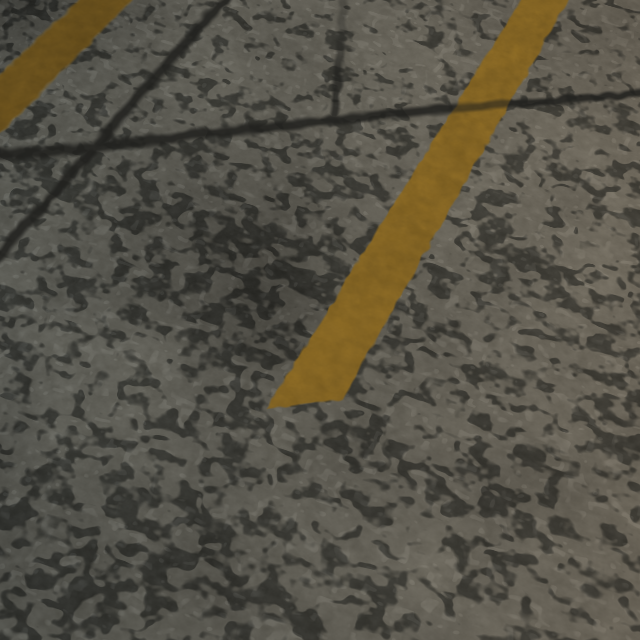
This texture is drawn by a WebGL 2 fragment shader. Its source:

```glsl
#version 300 es
precision highp float;
// Worn, pitted concrete at dusk with two yellow parking stripes and dark slab joints.

uniform vec2 u_resolution;
out vec4 fragColor;

const vec3 CONCRETE = vec3(0.375, 0.365, 0.335);
const vec3 PIT = vec3(0.185, 0.185, 0.17);
const vec3 JOINT = vec3(0.125, 0.125, 0.115);
const vec3 PAINT = vec3(0.54, 0.408, 0.135);

float hash(vec2 p) {
    return fract(sin(dot(p, vec2(127.1, 311.7))) * 43758.5453);
}

float noise(vec2 p) {
    vec2 cell = floor(p), f = fract(p);
    f = f * f * (3.0 - 2.0 * f);
    float low = mix(hash(cell), hash(cell + vec2(1, 0)), f.x);
    float high = mix(hash(cell + vec2(0, 1)), hash(cell + vec2(1, 1)), f.x);
    return mix(low, high, f.y);
}

float fbm(vec2 p) {
    float sum = 0.0, amplitude = 0.5;
    for (int i = 0; i < 4; i++) {
        sum += amplitude * noise(p);
        p = mat2(0.8, 0.6, -0.6, 0.8) * p * 2.03 + 17.3;
        amplitude *= 0.5;
    }
    return sum / 0.9375;
}

// Signed distance to the line a-b, positive on its left.
float side(vec2 p, vec2 a, vec2 b) {
    vec2 d = normalize(b - a);
    return d.x * (p.y - a.y) - d.y * (p.x - a.x);
}

float segment(vec2 p, vec2 a, vec2 b) {
    vec2 d = b - a;
    return length(p - a - d * clamp(dot(p - a, d) / dot(d, d), 0.0, 1.0));
}

float fill(float d, float soft) {
    return smoothstep(-soft, soft, d);
}

float line(float d, float halfWidth) {
    return 1.0 - smoothstep(halfWidth * 0.3, halfWidth * 1.5, d);
}

// Soft elliptical stain.
float blob(vec2 p, vec2 center, vec2 radius) {
    vec2 q = (p - center) / radius;
    return exp(-dot(q, q));
}

// Stripe between a left and a right edge, each given bottom to top.
float stripe(vec2 p, vec2 l0, vec2 l1, vec2 r0, vec2 r1, float soft) {
    float d = min(side(p, l1, l0), side(p, r0, r1));
    return fill(min(d, side(p, l0, r0)), soft);
}

float slabJoint(vec2 p) {
    float d = segment(p, vec2(-0.02, 0.757), vec2(0.143, 0.768));
    d = min(d, segment(p, vec2(0.143, 0.768), vec2(0.326, 0.792)));
    d = min(d, segment(p, vec2(0.326, 0.792), vec2(0.690, 0.830)));
    return min(d, segment(p, vec2(0.690, 0.830), vec2(1.02, 0.855)));
}

float diagonalJoint(vec2 p) {
    float d = segment(p, vec2(-0.02, 0.580), vec2(0.150, 0.772));
    d = min(d, segment(p, vec2(0.150, 0.772), vec2(0.280, 0.922)));
    return min(d, segment(p, vec2(0.280, 0.922), vec2(0.360, 1.01)));
}

void main() {
    vec2 p = gl_FragCoord.xy / u_resolution;
    float soft = 0.0025;

    // Perspective: grain gets finer towards the top.
    vec2 ground = vec2((p.x - 0.5) * (1.0 + 0.35 * p.y), p.y + 0.3 * p.y * p.y);
    vec2 grain = mat2(0.94, 0.34, -0.34, 0.94) * ground * vec2(46.0, 58.0);
    vec2 warp = vec2(noise(grain * 0.7 + 9.0), noise(grain * 0.7 + 41.0));

    // Broad stains and light.
    float stain = 0.60 * blob(p, vec2(0.40, 0.53), vec2(0.13, 0.10));
    stain += 0.40 * blob(p, vec2(0.30, 0.65), vec2(0.20, 0.09));
    stain += 0.35 * blob(p, vec2(0.18, 0.12), vec2(0.28, 0.14));
    stain += 0.25 * blob(p, vec2(0.62, 0.26), vec2(0.30, 0.07));
    stain += 0.80 * blob(p, vec2(0.0, 1.02), vec2(0.20, 0.13));
    stain += 0.30 * blob(p, vec2(0.92, 0.97), vec2(0.15, 0.06));
    float light = 0.97 + 0.13 * p.x - 0.30 * stain + 0.22 * (fbm(p * 9.0) - 0.5);

    // Concrete with pits and pale flecks.
    float pitField = noise(grain + warp * 1.6) * 0.72 + noise(grain * 2.1 + 5.0) * 0.28;
    float smoothSlab = smoothstep(0.75, 0.92, p.y);
    float threshold = 0.43 + 0.13 * stain - 0.10 * smoothSlab;
    float pits = 1.0 - smoothstep(threshold - 0.12, threshold + 0.10, pitField);
    float fleck = smoothstep(0.66, 0.88, noise(grain * 1.7 + warp + 73.0));
    vec3 color = mix(CONCRETE, PIT, pits * 0.82) * light;
    color += 0.045 * fleck + 0.07 * (fbm(grain * 1.5) - 0.5);
    color *= mix(vec3(0.97, 1.0, 1.01), vec3(1.03, 1.0, 0.96), p.x);

    // Joints, ragged along their edges.
    vec2 ragged = p + 0.006 * (vec2(noise(p * 60.0), noise(p * 60.0 + 31.0)) - 0.5);
    float across = line(slabJoint(ragged), mix(0.010, 0.006, p.x));
    float diagonal = line(diagonalJoint(ragged), 0.0085);
    float branch = min(segment(ragged, vec2(0.521, 0.815), vec2(0.530, 0.890)),
                       segment(ragged, vec2(0.530, 0.890), vec2(0.537, 1.01)));
    float upright = line(branch, 0.007) * mix(0.75, 0.3, smoothstep(0.87, 0.95, p.y));
    color = mix(color, JOINT, max(max(across, diagonal) * 0.86, upright));

    // Yellow paint, slightly worn at its borders.
    vec2 worn = p + 0.005 * (vec2(noise(p * 85.0), noise(p * 85.0 + 12.0)) - 0.5);
    float mainStripe = stripe(worn, vec2(0.417, 0.362), vec2(0.814, 1.0),
                              vec2(0.534, 0.375), vec2(0.888, 1.0), soft);
    float cornerStripe = stripe(worn, vec2(-0.106, 0.783), vec2(0.124, 1.0),
                                vec2(-0.05, 0.742), vec2(0.208, 1.0), soft * 1.5);
    float tone = 0.97 + 0.16 * (fbm(grain * 1.2 + 3.0) - 0.5) + 0.10 * (fbm(p * 14.0) - 0.5);
    vec3 paint = PAINT * tone * (1.0 - 0.22 * cornerStripe);
    paint = mix(paint, JOINT, across * mix(0.55, 0.8, cornerStripe));
    color = mix(color, paint, max(mainStripe, cornerStripe) * 0.96);

    fragColor = vec4(clamp(color, 0.0, 1.0), 1.0);
}
```
